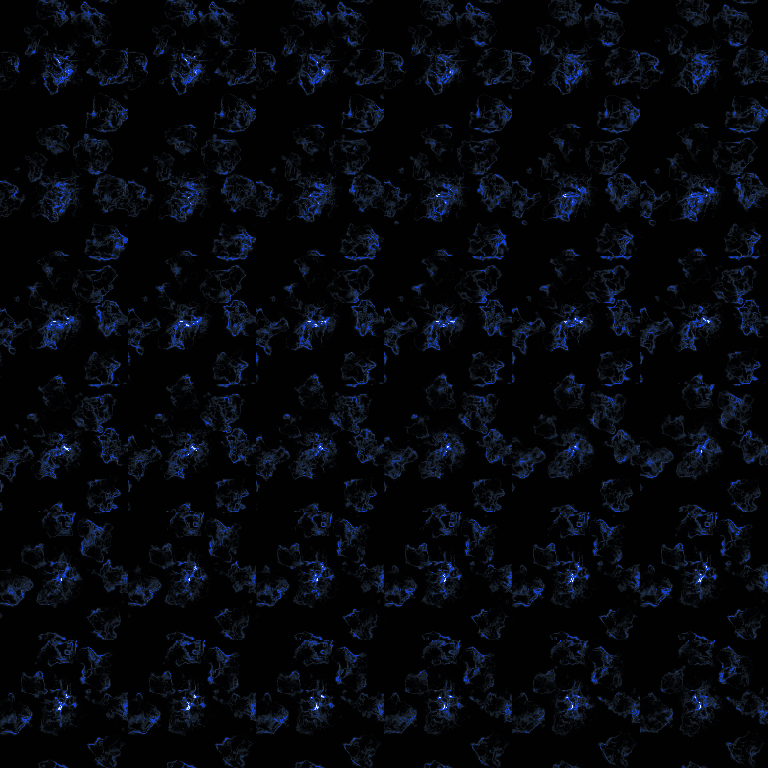
A WebGL 1 fragment shader for this pattern:

```glsl
precision highp float;

uniform vec2 u_resolution;

const float GRID = 6.0;              // frames across and down
const float FRAME_STEP = 0.07;       // evolution from one frame to the next
const int PUFFS = 7;
const float PUFF_TURN = 0.82;        // angle between neighbouring puffs
const float PUFF_START = -0.785;
const float PUFF_RADIUS = 0.10;
const vec2 CORE_CENTER = vec2(0.48, 0.50);
const vec2 CORE_SIZE = vec2(0.13, 0.15);
const float WARP_AMOUNT = 0.24;
const float JITTER_AMOUNT = 0.08;
const float SHELL_WIDTH = 0.010;
const float FILAMENT_WIDTH = 0.05;

const vec3 BLACK = vec3(0.004, 0.005, 0.009);
const vec3 SLATE = vec3(0.09, 0.12, 0.16);
const vec3 DUSK = vec3(0.11, 0.18, 0.32);
const vec3 BLUE = vec3(0.08, 0.25, 0.85);
const vec3 WHITE = vec3(0.90, 0.96, 1.00);

float hash(vec3 p) {
  p = fract(p * 0.1031);
  p += dot(p, p.zyx + 31.32);
  return fract((p.x + p.y) * p.z);
}

float valueNoise(vec3 p) {
  vec3 i = floor(p);
  vec3 f = fract(p);
  f = f * f * (3.0 - 2.0 * f);
  vec2 e = vec2(0.0, 1.0);
  vec4 near = vec4(hash(i), hash(i + e.yxx), hash(i + e.xyx), hash(i + e.yyx));
  vec4 far = vec4(hash(i + e.xxy), hash(i + e.yxy), hash(i + e.xyy), hash(i + e.yyy));
  vec4 slab = mix(near, far, f.z);
  vec2 edge = mix(slab.xz, slab.yw, f.x);
  return mix(edge.x, edge.y, f.y);
}

// Fine octaves evolve more slowly than they shrink, so frames stay related.
float fbm(vec3 p) {
  float sum = 0.0;
  float amplitude = 0.5;
  for (int i = 0; i < 4; i++) {
    sum += amplitude * valueNoise(p);
    p = p * vec3(2.03, 2.03, 1.3) + 17.3;
    amplitude *= 0.5;
  }
  return sum / 0.9375;
}

float thread(float noise) {
  return exp(-abs(noise - 0.5) / FILAMENT_WIDTH);
}

// Offset to the nearest copy of a centre within the wrapping frame.
vec2 wrapOffset(vec2 p, vec2 center) {
  return fract(p - center + 0.5) - 0.5;
}

vec2 puffCenter(float i) {
  float side = 1.0 - 2.0 * mod(i, 2.0);
  float reach = 0.43 - 0.02 * i + side * (0.07 - 0.035 * i);
  float angle = PUFF_START + PUFF_TURN * i;
  return CORE_CENTER + reach * vec2(cos(angle), sin(angle));
}

float energy(vec2 p, float time) {
  vec2 warp = WARP_AMOUNT * (vec2(
    fbm(vec3(p * 9.0 + 3.0, time)),
    fbm(vec3(p * 9.0 + 41.0, time))) - 0.5);
  float coarse = fbm(vec3((p + 0.5 * warp) * 12.0 + 73.0, time));
  float fine = fbm(vec3((p + 0.3 * warp) * 21.0 + 151.0, time));
  warp += JITTER_AMOUNT * (vec2(fine, coarse) - 0.5);

  float filament = thread(coarse);
  float web = max(filament, 0.8 * thread(fine));
  float patches = smoothstep(0.30, 0.70, fbm(vec3(p * 8.0 + 109.0, time)));
  float strength = 0.13 + 0.37 * patches + 0.28 * pow(patches, 4.0);

  // Broken shells with faint threads inside
  float glow = 0.0;
  for (int i = 0; i < PUFFS; i++) {
    float id = float(i);
    float radius = PUFF_RADIUS * (0.8 + 0.5 * hash(vec3(id, 5.0, 9.0)));
    float dist = length(wrapOffset(p, puffCenter(id)) + warp);
    float shell = exp(-abs(dist - radius) / SHELL_WIDTH);
    float inside = 1.0 - smoothstep(radius - 0.03, radius + 0.05, dist);
    glow = max(glow, strength * max(shell, 0.8 * inside * web));
  }

  // Dense bright knot with sparks along its threads
  vec2 d = (wrapOffset(p, CORE_CENTER) + 0.5 * warp) / CORE_SIZE;
  float sparks = filament * smoothstep(0.52, 0.68, fine);
  float core = exp(-dot(d, d)) * (0.75 * web + sparks);
  return max(glow, core);
}

vec3 ramp(float v) {
  vec3 color = mix(BLACK, SLATE, smoothstep(0.05, 0.27, v));
  color = mix(color, DUSK, smoothstep(0.27, 0.42, v));
  color = mix(color, BLUE, smoothstep(0.38, 0.66, v));
  return mix(color, WHITE, smoothstep(0.85, 1.25, v));
}

void main() {
  vec2 sheet = gl_FragCoord.xy / u_resolution * GRID;
  vec2 cell = floor(sheet);
  float frame = (GRID - 1.0 - cell.y) * GRID + cell.x;
  float v = energy(fract(sheet), frame * FRAME_STEP);
  gl_FragColor = vec4(ramp(v), 1.0);
}
```
